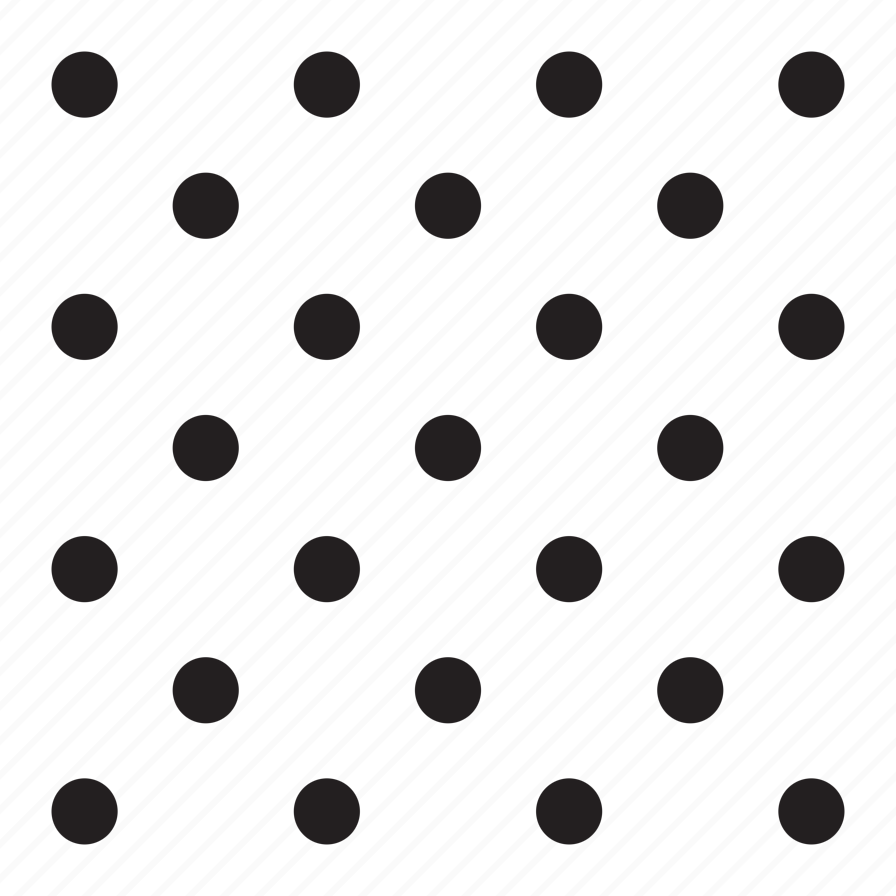
Give the GLSL for this pattern, as a WebGL 1 fragment shader.

```glsl
precision highp float;

// Staggered polka dots, near-black on white, over very faint diagonal stripes.
// Two square lattices, offset by half a cell, give the dots; the stripes
// repeat along the x - y diagonal.

uniform vec2 u_resolution;

// Distance to the nearest point of a unit lattice with points at integers.
float latticeDistance(vec2 q) {
    return length(fract(q + 0.5) - 0.5);
}

void main() {
    float pixel = 1.0 / min(u_resolution.x, u_resolution.y);
    vec2 p = (gl_FragCoord.xy - 0.5 * u_resolution) * pixel;

    // Faint stripes rising to the right
    float period = 0.0385;
    float across = abs(fract((p.x - p.y) / period) - 0.5) * period;
    float stripe = 1.0 - smoothstep(-pixel, pixel, across - 0.0052);
    vec3 color = mix(vec3(1.0), vec3(0.982), stripe);

    // Dots at the corners and centre of each cell
    float cell = 0.2704;
    vec2 q = p / cell;
    float nearest = min(latticeDistance(q), latticeDistance(q + 0.5)) * cell;
    float dotMask = 1.0 - smoothstep(-0.75 * pixel, 0.75 * pixel, nearest - 0.0369);
    color = mix(color, vec3(0.137, 0.122, 0.126), dotMask);

    gl_FragColor = vec4(color, 1.0);
}
```
